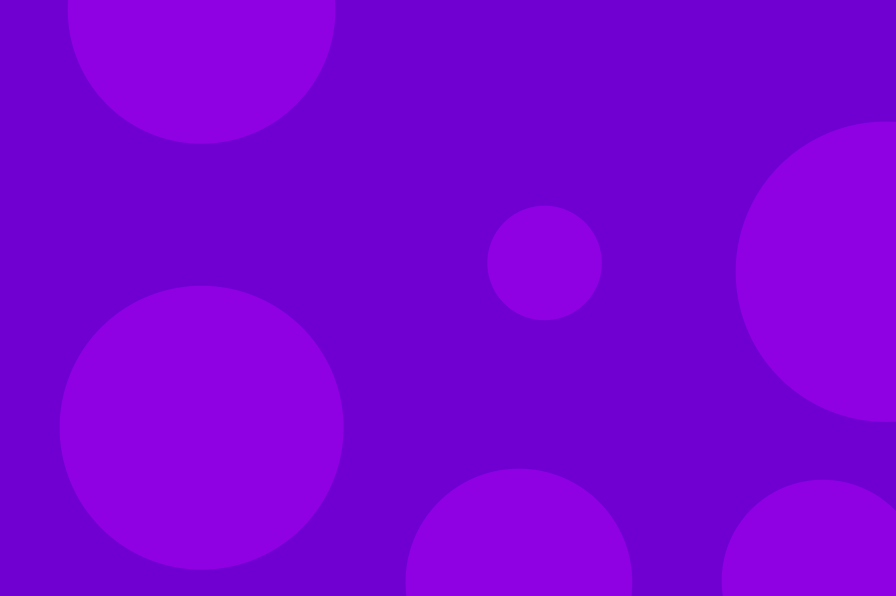
Give the GLSL for this background, as a Shadertoy shader.

```glsl
// Flat violet background with six lighter discs, some cut off by the canvas edge.
// Each disc is a circle distance function; their union is taken in a loop
// and filled with a smooth edge one pixel wide.

float circleDistance(vec2 p, vec2 center, float radius) {
    return length(p - center) - radius;
}

void mainImage(out vec4 fragColor, in vec2 fragCoord) {
    // Canvas height is one unit
    vec2 p = fragCoord / iResolution.y;
    float pixel = 1.0 / iResolution.y;

    // Discs: center in xy, radius in z
    vec3 discs[6] = vec3[6](
        vec3(0.3382, 0.9833, 0.2245),
        vec3(0.3382, 0.2824, 0.2382),
        vec3(0.9137, 0.5588, 0.0961),
        vec3(1.4863, 0.5441, 0.2520),
        vec3(0.8706, 0.0235, 0.1902),
        vec3(1.3804, 0.0255, 0.1696));

    // Union of all discs
    float d = 1e3;
    for (int i = 0; i < 6; i++) {
        d = min(d, circleDistance(p, discs[i].xy, discs[i].z));
    }

    // Fill
    vec3 deepViolet = vec3(0.435, 0.0, 0.818);
    vec3 brightViolet = vec3(0.56, 0.0, 0.892);
    float coverage = clamp(0.5 - d / pixel, 0.0, 1.0);
    fragColor = vec4(mix(deepViolet, brightViolet, coverage), 1.0);
}
```
